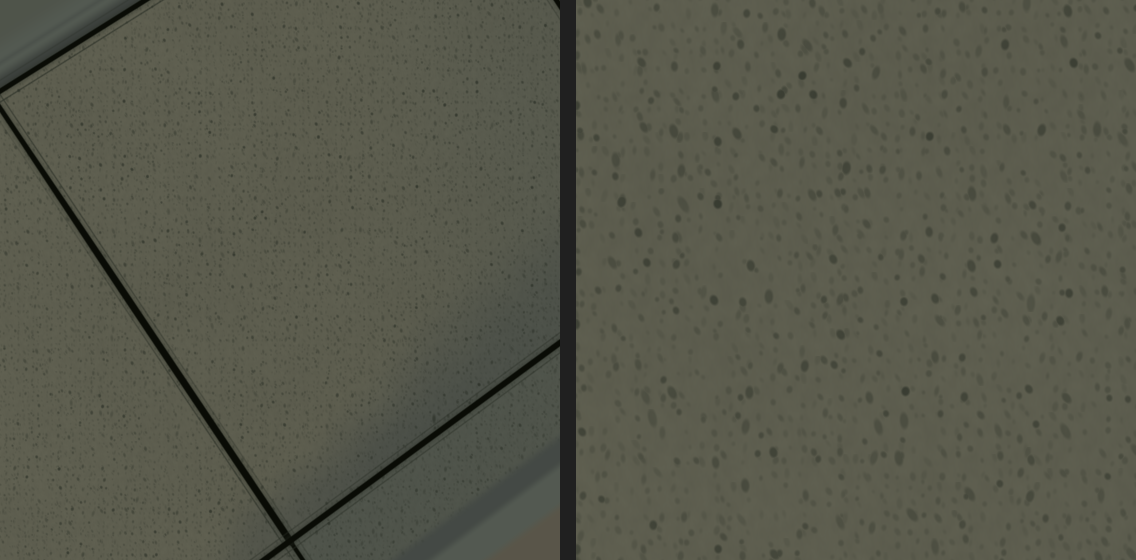
Left: the whole. Right: its middle third, enlarged.
Write a WebGL 2 fragment shader that draws this texture.

```glsl
#version 300 es
precision highp float;
uniform vec2 u_resolution;
out vec4 fragColor;

const vec3 STONE = vec3(0.366, 0.367, 0.309);
const vec3 SHADE = vec3(0.268, 0.288, 0.270);
const vec3 SLATE = vec3(0.310, 0.328, 0.292);
const vec3 LEDGE = vec3(0.325, 0.350, 0.318);
const vec3 EARTH = vec3(0.350, 0.335, 0.285);
const vec3 BEVEL = vec3(0.160, 0.180, 0.145);
const vec3 GROUT = vec3(0.035, 0.045, 0.020);

vec2 hash2(vec2 cell, float seed) {
  vec3 q = fract(vec3(cell.xyx) * vec3(0.1031, 0.1030, 0.0973) + seed * 0.137);
  q += dot(q, q.yzx + 33.33);
  return fract((q.xx + q.yz) * q.zy);
}

// Signed distance to the line through a and b, positive on its left
float side(vec2 p, vec2 a, vec2 b) {
  vec2 dir = normalize(b - a);
  return dot(p - a, vec2(-dir.y, dir.x));
}

float stroke(float d, float halfWidth, float blur) {
  return 1.0 - smoothstep(halfWidth - blur, halfWidth + blur, abs(d));
}

// Soft unevenness from layered sines
float mottle(vec2 p) {
  float sum = 0.0, amp = 0.5;
  for (int i = 0; i < 4; i++) {
    sum += amp * sin(p.x + 1.7 * sin(p.y)) * sin(p.y + 1.3 * sin(p.x * 0.8));
    p = mat2(1.5, 1.2, -1.2, 1.5) * p + 2.3;
    amp *= 0.6;
  }
  return sum;
}

// One jittered, slanted pit per cell, with random size and depth
float pits(vec2 p, float cells, float radius, float density, float seed, float px) {
  vec2 g = p * cells;
  vec2 cell = floor(g);
  vec2 place = hash2(cell, seed);
  vec2 kind = hash2(cell, seed + 5.0);
  vec2 look = hash2(cell, seed + 9.0);
  vec2 d = (fract(g) - 0.25 - 0.5 * place) / cells;
  float tilt = mix(-0.7, 0.3, look.x);
  d = mat2(cos(tilt), sin(tilt), -sin(tilt), cos(tilt)) * d;
  d.y *= mix(0.45, 0.9, look.y);
  float r = radius * mix(0.55, 1.1, kind.y);
  float blur = max(px, 0.0009);
  float spot = 1.0 - smoothstep(r - blur, r + blur, length(d));
  return spot * step(kind.x, density) * mix(0.35, 1.0, look.y * kind.y);
}

// Dark joint with a faint bevel line on each side
vec3 joint(vec3 color, float d, float width, float gap, vec2 bevel, float blur) {
  color = mix(color, BEVEL, 0.35 * stroke(d, width + 0.004, 0.006));
  color = mix(color, BEVEL, bevel.x * stroke(d - gap, 0.0012, blur));
  color = mix(color, BEVEL, bevel.y * stroke(d + gap, 0.0012, blur));
  return mix(color, GROUT, stroke(d, width, blur));
}

void main() {
  vec2 uv = gl_FragCoord.xy / u_resolution;
  float px = 1.0 / min(u_resolution.x, u_resolution.y);
  float blur = max(px, 0.0018);

  // Edges of the central slab, positive inside
  vec2 corner = vec2(0.518, 0.034);
  float left = side(uv, vec2(0.0, 0.807), corner);
  float low = side(uv, corner, vec2(1.0, 0.388));
  float top = side(uv, vec2(0.26, 1.0), vec2(0.0, 0.837));
  float right = side(uv, vec2(1.0, 0.99), vec2(0.987, 1.01));

  // Slab tone, with a cool shadow gathering toward the lower right
  float uneven = mottle(uv * 7.0);
  vec3 color = STONE * (1.0 + 0.025 * uneven);
  float reach = mix(0.11, 0.25, smoothstep(0.4, 1.0, uv.x));
  float shadow = 1.0 - smoothstep(0.02, reach, low + 0.025 * uneven);
  shadow *= smoothstep(0.05, 0.85, uv.x);
  color = mix(color, SHADE, 0.8 * shadow);
  color = mix(color, SLATE, 0.5 * smoothstep(0.55, 1.1, uv.x + 0.06 * uneven));

  // Lower ledge: slate, dark fold, pale strip, warm corner
  vec3 ledge = mix(SLATE, SHADE, smoothstep(0.125, 0.145, -low));
  ledge = mix(ledge, LEDGE, smoothstep(0.168, 0.185, -low));
  ledge = mix(ledge, EARTH, smoothstep(0.225, 0.245, -low));
  color = mix(color, ledge, smoothstep(-blur, blur, -low) * step(0.0, left));

  // Upper ledge: shaded step fading to a smooth pale surface
  vec3 rim = mix(SHADE * 0.88, LEDGE, smoothstep(0.012, 0.036, -top));
  rim = mix(rim, SHADE, 0.6 * stroke(top + 0.043, 0.003, 0.006));
  rim = mix(rim, SLATE, smoothstep(0.05, 0.09, -top));
  color = mix(color, rim, smoothstep(-blur, blur, -top));

  // Pitted grain, absent on the smooth ledges
  float rough = smoothstep(-0.15, -0.12, low) * smoothstep(-0.01, 0.0, top);
  float grain = 0.75 * pits(uv, 52.0, 0.0023, 0.6, 1.0, px);
  grain = max(grain, 0.55 * pits(uv + 0.31, 83.0, 0.0017, 0.55, 2.0, px));
  grain = max(grain, 0.3 * pits(uv + 0.67, 120.0, 0.0016, 0.6, 3.0, px));
  color = mix(color, BEVEL, grain * rough);
  color *= 1.0 + 0.025 * rough * mottle(uv * vec2(260.0, 150.0));

  // Small scuff beside the lower joint
  vec2 scuff = (uv - vec2(0.775, 0.252)) * vec2(1.0, 0.4);
  color = mix(color, BEVEL, 0.6 * stroke(length(scuff), 0.003, 0.002));

  // Joints, widening along the left edge
  float leftWidth = mix(0.0042, 0.0062, smoothstep(0.85, 0.45, uv.y));
  leftWidth *= mix(0.6, 1.0, smoothstep(-0.01, 0.0, low));
  float fade = smoothstep(0.2, 0.7, uv.y);
  float below = smoothstep(-0.004, 0.004, top);
  vec3 leftJoint = joint(color, left, leftWidth, 0.0135, vec2(0.35 + 0.25 * fade, 0.6 - 0.35 * fade), blur);
  color = mix(color, leftJoint, below);
  color = joint(color, low, 0.0052, 0.0145, vec2(0.45, 0.5), blur);
  color = joint(color, top, 0.0045, 0.0165, vec2(0.65, 0.3), blur);
  color = joint(color, right, 0.0045, 0.0135, vec2(0.4, 0.3), blur);

  fragColor = vec4(color, 1.0);
}
```
